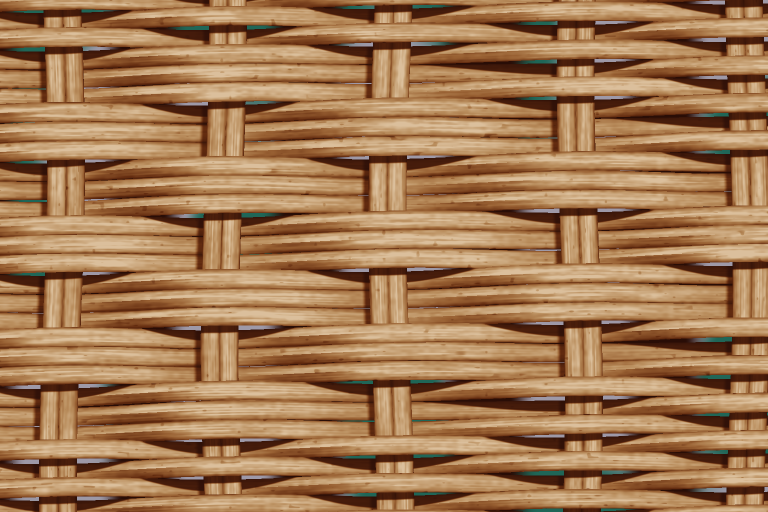
This texture is drawn by a Shadertoy shader. Its source:

```glsl
// Sunlit woven cane: five paired upright stakes crossed by horizontal strands.
// Each strand has a height that swings over or under successive stakes; rows of
// three move together in the middle and split into single strands at the edges.

// Layout, in canvas heights (x runs 0..1.5, y runs downward)
const float ASPECT = 1.5;
const float STAKE_FIRST = 0.121;
const float STAKE_PITCH = 0.316;
const float STAKE_SPREAD = 0.075;   // extra spacing toward the right
const float STAKE_HALF = 0.037;
const float STRAND_FIRST = 0.038;
const float STRAND_PITCH = 0.0366;
const float STRAND_HALF = 0.0182;
const float STRAND_TILT = 0.0138;
const float UNDER_DROP = 0.008;     // how far a strand sinks when passing behind
const float WOBBLE = 0.0035;
const vec2 TRIPLE_ROWS = vec2(2.0, 22.0);

// Light
const float SHADOW_REACH = 0.0155;
const float SHADOW_SHIFT = 0.022;
const float SHADOW_LIGHT = 0.16;

const vec3 UMBER = vec3(0.16, 0.05, 0.025);
const vec3 BROWN = vec3(0.39, 0.17, 0.06);
const vec3 OCHRE = vec3(0.60, 0.38, 0.20);
const vec3 TAN   = vec3(0.73, 0.56, 0.37);
const vec3 CREAM = vec3(0.86, 0.75, 0.61);
const vec3 HAZE  = vec3(0.62, 0.60, 0.66);
const vec3 TEAL  = vec3(0.12, 0.40, 0.34);

float hash(vec2 p) {
    return fract(sin(dot(p, vec2(127.1, 311.7))) * 43758.5);
}

float noise(vec2 p) {
    vec2 i = floor(p), f = fract(p);
    f = f * f * (3.0 - 2.0 * f);
    return mix(mix(hash(i), hash(i + vec2(1, 0)), f.x),
               mix(hash(i + vec2(0, 1)), hash(i + vec2(1, 1)), f.x), f.y);
}

float stakeX(float i) {
    return STAKE_FIRST + STAKE_PITCH * i + STAKE_SPREAD * smoothstep(1.5, 3.5, i);
}

// Stake index at x, with the fraction of the way to the next stake
float stakeCoord(float x) {
    float i = -1.0;
    for (int n = 0; n < 6; n++) i += step(stakeX(float(n)), x);
    return i + (x - stakeX(i)) / (stakeX(i + 1.0) - stakeX(i));
}

// +1 where strand k passes over stake i, -1 where it passes under
float weave(float k, float i) {
    float side = mod(k + i, 2.0) * 2.0 - 1.0;
    float inset = 3.0 * max(0.0, i - 2.0);
    bool triple = k >= TRIPLE_ROWS.x + inset && k <= TRIPLE_ROWS.y - inset;
    bool middle = mod(k - TRIPLE_ROWS.x, 3.0) == 1.0;
    return triple && middle ? -side : side;
}

// Centre line, half width and height of strand k at x
vec3 strandAt(float k, float x) {
    float c = stakeCoord(x), i = floor(c);
    float z = mix(weave(k, i), weave(k, i + 1.0), smoothstep(0.04, 0.96, c - i));
    float y = STRAND_FIRST + STRAND_PITCH * k - STRAND_TILT * x;
    y += UNDER_DROP * (0.5 - 0.5 * z) + WOBBLE * (noise(vec2(x * 3.0, k * 7.3)) - 0.5);
    return vec3(y, STRAND_HALF * (1.01 + 0.04 * z), z);
}

// Brightness of a round cane: v runs -1..1 across it
float caneLight(float v, float along, float seed, float gloss) {
    float fibre = noise(vec2(along * 14.0, v * 7.0 + seed * 17.0));
    float grain = noise(vec2(along * 90.0, v * 4.0 + seed * 31.0));
    float light = 0.9 - 0.55 * pow(abs(v), 3.5) + 0.06 * v;
    light += 0.24 * (fibre - 0.5) + 0.13 * (grain - 0.5) + 0.1 * (hash(vec2(seed, 3.7)) - 0.5);
    light += gloss * 0.2 * smoothstep(0.55, 0.9, fibre) * (1.0 - smoothstep(0.1, 0.7, abs(v + 0.1)));
    float speck = noise(vec2(along * 60.0, v * 3.0 + seed * 11.0));
    return light - 0.2 * smoothstep(0.88, 0.97, speck);
}

vec3 caneColor(float light) {
    float t = clamp(light, 0.0, 1.0) * 4.0;
    vec3 c = mix(UMBER, BROWN, min(t, 1.0));
    c = mix(c, OCHRE, clamp(t - 1.0, 0.0, 1.0));
    c = mix(c, TAN, clamp(t - 2.0, 0.0, 1.0));
    return mix(c, CREAM, clamp(t - 3.0, 0.0, 1.0));
}

vec3 basket(vec2 p) {
    float row = floor((p.y + STRAND_TILT * p.x - STRAND_FIRST) / STRAND_PITCH + 0.5);
    // Frontmost strand
    float z = -2.0, v = 0.0, k = 0.0, nearest = -1.0;
    for (int j = -1; j <= 1; j++) {
        vec3 s = strandAt(row + float(j), p.x);
        float across = (s.x - p.y) / s.y;
        nearest = max(nearest, s.z);
        if (abs(across) < 1.0 && s.z > z) { z = s.z; v = across; k = row + float(j); }
    }
    // Paired stake, in front of any strand below its height
    float n = floor(stakeCoord(p.x) + 0.5);
    float d = p.x - stakeX(n) - 0.008 * sin(p.y * 5.0 + n * 1.3);
    float light;
    if (abs(d) < STAKE_HALF && z < 0.0) {
        z = 0.0;
        float rod = 1.0 - abs(d) / STAKE_HALF * 2.0;
        light = caneLight(rod, p.y, n * 2.0 + step(0.0, d) + 50.0, 0.3) - 0.05;
    } else if (z > -1.5) {
        light = caneLight(v, p.x, k, max(z, 0.0)) * mix(0.84, 1.0, smoothstep(-1.0, 0.3, z));
        float stakeShade = smoothstep(-STAKE_HALF - 0.016, -STAKE_HALF - 0.006, d) * step(d, 0.0);
        light *= 1.0 - 0.7 * stakeShade * (1.0 - smoothstep(-0.6, 0.0, z));
    } else {
        // Slivers of background seen beside the stakes
        vec3 view = mix(HAZE, TEAL, smoothstep(0.5, 0.65, noise(p * 4.0 + 2.0)));
        return mix(UMBER, view, smoothstep(0.4, 0.8, nearest));
    }
    // Shadows dropped by higher strands, down and to the left
    float shadow = 0.0;
    for (int j = -2; j <= 0; j++) {
        vec3 s = strandAt(row + float(j), p.x + SHADOW_SHIFT);
        float reach = SHADOW_REACH * (s.z - z), below = p.y - s.x - s.y;
        float edge = 1.0 - smoothstep(-0.003, 0.001, below - reach);
        if (s.x < p.y) shadow = max(shadow, edge * smoothstep(0.0, 0.006, reach));
    }
    return caneColor(light * mix(1.0, SHADOW_LIGHT, shadow));
}

void mainImage(out vec4 fragColor, in vec2 fragCoord) {
    // 2x2 samples per pixel smooth every edge
    vec3 sum = vec3(0.0);
    for (int a = 0; a < 4; a++) {
        vec2 offset = vec2(a % 2, a / 2) * 0.5 - 0.25;
        vec2 uv = (fragCoord + offset) / iResolution.xy;
        sum += basket(vec2(uv.x * ASPECT, 1.0 - uv.y));
    }
    fragColor = vec4(sum / 4.0, 1.0);
}
```
